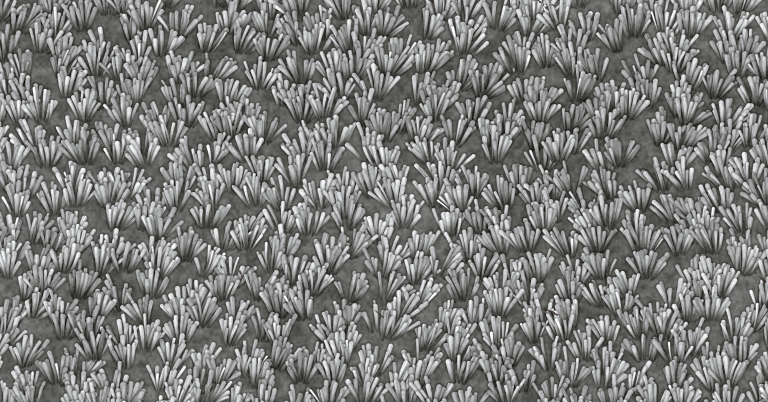
Reproduce this texture procedurally as a WebGL 1 fragment shader.

```glsl
precision highp float;
// Grey shag carpet: jittered rows of tufts, each a fan of tapered blades with
// dark roots and pale tips. Rows are painted from back (top) to front (bottom),
// each blade casting a soft shadow; a few brown twigs are caught in the pile.

uniform vec2 u_resolution;

#define TUFT_CELL vec2(0.085, 0.055)
#define BLADES 13
#define BLADE_LENGTH 0.100
#define BLADE_WIDTH 0.0060
#define FAN 0.52
#define LEAN 0.75
#define ROOT_TONE 0.19
#define TIP_TONE 0.77
#define TONE_SPREAD 0.27
#define SHADOW 0.22
#define TWIG_CELL 0.42
#define TWIG_COLOUR vec3(0.20, 0.145, 0.12)

vec4 hash4(vec3 p) {
  vec4 q = fract(p.xyzx * vec4(0.1031, 0.1030, 0.0973, 0.1099));
  q += dot(q, q.wzxy + 33.33);
  return fract((q.xxyz + q.yzzw) * q.zywx);
}

float noise(vec2 p) {
  vec2 i = floor(p), f = fract(p);
  f = f * f * (3.0 - 2.0 * f);
  float a = hash4(vec3(i, 7.0)).x;
  float b = hash4(vec3(i + vec2(1.0, 0.0), 7.0)).x;
  float c = hash4(vec3(i + vec2(0.0, 1.0), 7.0)).x;
  float d = hash4(vec3(i + vec2(1.0, 1.0), 7.0)).x;
  return mix(mix(a, b, f.x), mix(c, d, f.x), f.y);
}

// Paints one blade, rooted at the origin of d, over the tone behind it.
float paintBlade(float tone, vec2 d, float angle, float len, float bend,
                 float width, float bright, float seed, float px) {
  vec2 dir = vec2(sin(angle), cos(angle));
  float along = dot(d, dir);
  float t = clamp(along / len, 0.0, 1.0);
  float side = dot(d, vec2(dir.y, -dir.x)) - bend * len * t * t;
  float halfWidth = width * mix(0.45, 1.0, t);
  float beyond = along - clamp(along, 0.0, len);
  float dist = length(vec2(side, beyond)) - halfWidth;
  if (dist > 0.007) return tone;

  // Soft shadow on whatever lies behind
  float shadow = 1.0 - smoothstep(0.0, 0.007, dist);
  tone *= 1.0 - SHADOW * shadow * smoothstep(0.0, 0.4, t);

  // Root to tip ramp, rounded section lit from the left, split fibres
  float across = clamp(side / halfWidth, -1.0, 1.0);
  float shade = mix(ROOT_TONE, TIP_TONE, smoothstep(-0.1, 0.85, t));
  shade += bright * (0.4 + 0.6 * t);
  shade *= 1.0 - 0.20 * across * across - 0.09 * across;
  shade += 0.13 * (noise(vec2(across * 2.0 + seed * 91.0, t * 5.0)) - 0.5);

  float cover = clamp(0.5 - dist / px, 0.0, 1.0) * smoothstep(0.0, 0.12, t);
  return mix(tone, shade, cover);
}

// Paints the fan of blades belonging to one tuft.
float paintTuft(float tone, vec2 p, vec2 id, vec2 root, float px) {
  vec4 tuft = hash4(vec3(id, 1.0));
  float lean = LEAN * (noise(id * 0.35) - 0.42) + 0.35 * (tuft.z - 0.5);
  for (int k = 0; k < BLADES; k++) {
    float order = float(k) / float(BLADES);
    vec4 h = hash4(vec3(id, float(k) + 11.0));
    vec4 g = hash4(vec3(id, float(k) + 53.0));
    float fan = 2.0 * h.x - 1.0;
    float len = BLADE_LENGTH * mix(1.0, 0.72, order) * mix(0.65, 1.0, h.y);
    len *= 1.0 - 0.22 * abs(fan);
    float strand = step(0.95, g.x);
    float width = BLADE_WIDTH * mix(0.65, 1.15, h.z) * (1.0 - 0.35 * strand);
    float bright = TONE_SPREAD * (h.w - 0.5) + 0.12 * (tuft.w - 0.5) + 0.13 * strand;
    vec2 start = root + vec2(0.014 * fan + 0.010 * (g.y - 0.5), -0.008 * g.z);
    tone = paintBlade(tone, p - start, lean + FAN * fan, len,
                      0.36 * (g.w - 0.5), width, bright, g.y, px);
  }
  return tone;
}

// Coverage of sparse, ragged twigs.
float twigs(vec2 p, float px) {
  vec2 id = floor(p / TWIG_CELL);
  vec4 h = hash4(vec3(id, 29.0));
  vec2 d = p - (id + 0.2 + 0.6 * h.xy) * TWIG_CELL;
  float angle = -0.75 + 0.7 * (h.z - 0.5);
  vec2 dir = vec2(cos(angle), sin(angle));
  float along = dot(d, dir);
  vec2 off = d - dir * clamp(along, -0.018, 0.018);
  float dist = length(off) - 0.005 + 0.005 * noise(p * 130.0);
  return clamp(0.5 - dist / px, 0.0, 1.0) * step(h.w, 0.6)
       * smoothstep(0.15, 0.5, noise(p * 95.0 + 4.0));
}

void main() {
  float px = 1.0 / u_resolution.y;
  vec2 p = gl_FragCoord.xy * px;

  // Matted backing seen between the tufts
  float tone = 0.26 + 0.14 * noise(p * 45.0) + 0.10 * noise(p * 120.0);

  // Rows of tufts whose blades can reach this point, back to front
  float row = floor(p.y / TUFT_CELL.y);
  for (int j = 0; j < 3; j++) {
    float y = row - float(j);
    float shift = 0.5 * mod(y, 2.0);
    float column = floor(p.x / TUFT_CELL.x - shift);
    for (int i = -1; i <= 1; i++) {
      vec2 id = vec2(column + float(i), y);
      vec2 jitter = 0.1 + 0.8 * hash4(vec3(id, 3.0)).xy;
      vec2 root = (id + jitter + vec2(shift, 0.0)) * TUFT_CELL;
      tone = paintTuft(tone, p, id, root, px);
    }
  }

  // Broad patches and fine fuzz, then warm darks and cool lights
  tone += 0.07 * (noise(p * 4.0) - 0.5) + 0.07 * (noise(p * 210.0) - 0.5);
  vec3 tint = mix(vec3(0.002, 0.006, -0.010), vec3(-0.005, 0.002, 0.007),
                  smoothstep(0.3, 0.7, tone));
  vec3 colour = mix(vec3(tone) + tint, TWIG_COLOUR, 0.8 * twigs(p, px));
  gl_FragColor = vec4(clamp(colour, 0.0, 1.0), 1.0);
}
```
